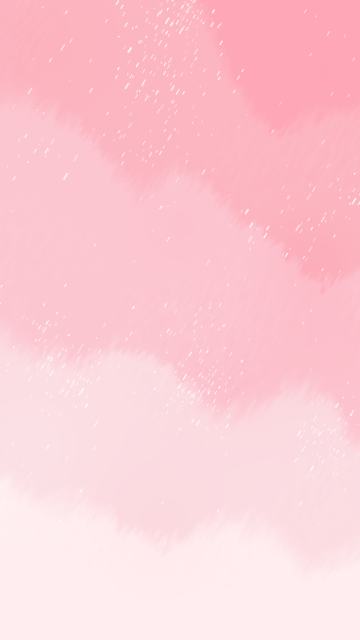
This background is drawn by a Shadertoy shader. Its source:

```glsl
const float ASPECT = 0.5625;
const float STROKE_ANGLE = 1.02;
const float STROKE_CONTRAST = 0.022;
const float EDGE_RAGGED = 0.022;
const float EDGE_CRISP = 0.009;
const float EDGE_SOFT = 0.042;
const float FLECK_BASE = 0.012;

const vec3 MILK  = vec3(1.000, 0.930, 0.940);
const vec3 PALE  = vec3(0.986, 0.865, 0.886);
const vec3 PINK  = vec3(0.990, 0.778, 0.819);
const vec3 ROSE  = vec3(0.990, 0.715, 0.757);
const vec3 CORAL = vec3(0.998, 0.655, 0.713);

// Lower edge of each wash, at even steps from left to right
const int STEPS = 8;
const float PALE_EDGE[9] = float[9](.258, .212, .206, .165, .152, .182, .168, .116, .141);
const float PINK_EDGE[9] = float[9](.477, .447, .437, .456, .408, .359, .378, .388, .303);
const float ROSE_EDGE[9] = float[9](.850, .828, .785, .710, .733, .674, .629, .557, .581);
const float CORAL_EDGE[9] = float[9](1.25, 1.22, 1.20, 1.15, 1.06, .900, .800, .815, .830);

// Soft tints: centre, radius, darkening
const vec4 TINTS[7] = vec4[7](
    vec4(.85, .595, .08, .026), vec4(.64, .390, .09, .018), vec4(.92, .470, .12, .028),
    vec4(.45, .180, .09, .014), vec4(.08, .300, .09, -.016), vec4(.12, .930, .10, .014),
    vec4(.50, .650, .08, .012));

// Fleck clusters: centre, radius, density
const vec4 CLUSTERS[10] = vec4[10](
    vec4(.50, .99, .040, .80), vec4(.45, .89, .090, .25), vec4(.18, .43, .050, .55),
    vec4(.55, .39, .055, .55), vec4(.91, .32, .040, .75), vec4(.10, .76, .035, .25),
    vec4(.82, .65, .055, .30), vec4(.99, .69, .035, .40), vec4(.57, .52, .035, .32),
    vec4(.43, .77, .060, .18));

float hash(vec2 p) {
    vec3 h = fract(vec3(p.xyx) * 0.1031);
    h += dot(h, h.yzx + 33.33);
    return fract((h.x + h.y) * h.z);
}

float noise(vec2 p) {
    vec2 i = floor(p), f = fract(p);
    f = f * f * (3.0 - 2.0 * f);
    return mix(mix(hash(i), hash(i + vec2(1, 0)), f.x),
               mix(hash(i + vec2(0, 1)), hash(i + vec2(1, 1)), f.x), f.y);
}

// Smooth curve through the edge heights
float curve(float heights[9], float x) {
    float t = clamp(x, 0.0, 0.9999) * float(STEPS);
    int i = int(t);
    float f = fract(t);
    float a = heights[max(i - 1, 0)], b = heights[i];
    float c = heights[i + 1], d = heights[min(i + 2, STEPS)];
    return b + 0.5 * f * (c - a + f * (2.0 * a - 5.0 * b + 4.0 * c - d
                       + f * (3.0 * (b - c) + d - a)));
}

float wash(float heights[9], vec2 uv, float ragged, float softness) {
    return smoothstep(-softness, softness, uv.y - curve(heights, uv.x) + ragged);
}

float falloff(vec2 p, vec4 spot) {
    vec2 d = (p - spot.xy * vec2(ASPECT, 1.0)) / spot.z;
    return exp(-dot(d, d));
}

// Short slanted dashes, one at most in each cell
float flecks(vec2 q, vec2 cell, float density, float pixel, float seed) {
    vec2 id = floor(q / cell);
    vec2 key = id + seed;
    vec2 centre = vec2(0.4) + 0.2 * vec2(hash(key + 7.1), hash(key + 19.7));
    vec2 d = (fract(q / cell) - centre) * cell;
    float halfLength = cell.x * mix(0.04, 0.28, hash(key + 31.3));
    float width = cell.y * mix(0.06, 0.16, hash(key + 43.9));
    d.x = max(abs(d.x) - halfLength, 0.0);
    float shape = 1.0 - smoothstep(width - 0.5 * pixel, width + 0.7 * pixel, length(d));
    return shape * step(hash(key), density) * mix(0.25, 0.9, hash(key + 57.3));
}

void mainImage(out vec4 fragColor, in vec2 fragCoord) {
    vec2 uv = fragCoord / iResolution.xy;
    vec2 p = uv * vec2(ASPECT, 1.0);
    float pixel = 1.0 / iResolution.y;

    // Brush space: x along the strokes, y across them
    float c = cos(STROKE_ANGLE), s = sin(STROKE_ANGLE);
    vec2 q = vec2(c * p.x + s * p.y, c * p.y - s * p.x);
    float fine = noise(q * vec2(70.0, 240.0)) - 0.5;
    float broad = noise(q * vec2(24.0, 75.0) + 17.0) - 0.5;
    float ragged = EDGE_RAGGED * (fine + broad);
    float softness = mix(EDGE_CRISP, EDGE_SOFT, noise(p * 9.0 + 4.0));

    // Stacked washes
    vec3 color = mix(MILK, PALE, wash(PALE_EDGE, uv, ragged, softness));
    color = mix(color, PINK, wash(PINK_EDGE, uv, ragged, softness));
    color = mix(color, ROSE, wash(ROSE_EDGE, uv, ragged, softness));
    color = mix(color, CORAL, wash(CORAL_EDGE, uv, ragged, softness * 1.3));

    // Tints and brush texture
    float tint = 0.0;
    for (int i = 0; i < 7; i++) tint += TINTS[i].w * falloff(p, TINTS[i]);
    float texture_ = smoothstep(0.3, 0.75, noise(p * 8.0 + 11.0)) * smoothstep(0.0, 0.3, uv.y);
    color -= vec3(0.0, 1.0, 0.85) * (tint - STROKE_CONTRAST * fine * texture_);

    // White flecks
    float density = FLECK_BASE * smoothstep(0.05, 0.3, uv.y);
    for (int i = 0; i < 10; i++) density += CLUSTERS[i].w * falloff(p, CLUSTERS[i]);
    float white = max(flecks(q, vec2(0.017, 0.009), density * 0.7, pixel, 3.0),
                      flecks(q + 0.37, vec2(0.011, 0.006), density * 0.8, pixel, 91.0));
    color = mix(color, vec3(1.0, 0.975, 0.98), white);

    fragColor = vec4(clamp(color, 0.0, 1.0), 1.0);
}
```
